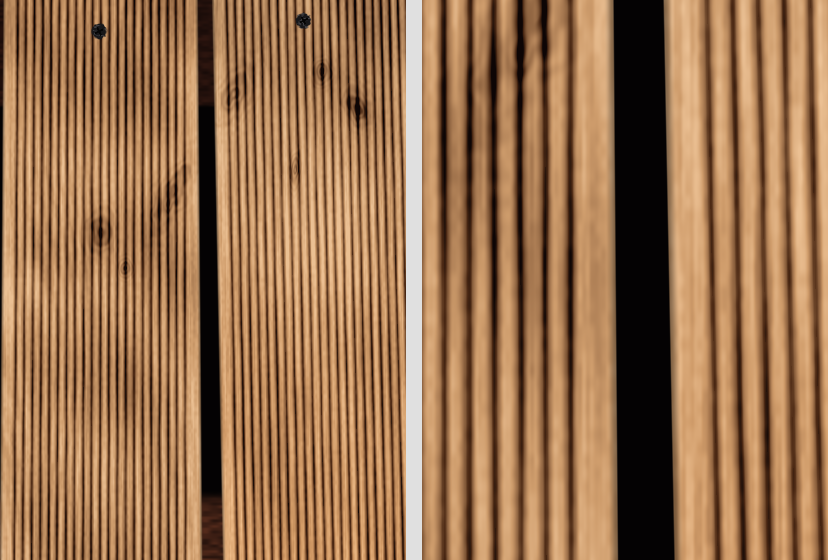
Left, the full canvas; right, a detail of the centre.
Write a WebGL 1 fragment shader that draws this texture.

```glsl
precision highp float;
// Two grooved wooden decking boards with a dark gap, knots and screws.
uniform vec2 u_resolution;

// Lengths are fractions of the canvas height; vec2 edges hold (bottom, top).
const vec2 LEFT_START = vec2(0.0, 0.0065);
const vec2 LEFT_END = vec2(0.361, 0.353);
const vec2 RIGHT_START = vec2(0.3985, 0.379);
const vec2 LEFT_PITCH = vec2(0.0153, 0.01485);
const vec2 RIGHT_PITCH = vec2(0.0156, 0.0153);
const float GROOVES = 20.0;        // rib intervals on the left board
const float EDGE_RIB = 0.0255;     // width of the flat outer rib
const float GROOVE_WIDTH = 0.0011; // half width of the dark groove floor
const float SCREW_RADIUS = 0.0135;
const float JOIST_TOP = 0.811;
const float JOIST_BOTTOM = 0.125;

const vec3 BLACK = vec3(0.05, 0.02, 0.02);
const vec3 UMBER = vec3(0.29, 0.16, 0.08);
const vec3 BROWN = vec3(0.49, 0.34, 0.22);
const vec3 TAN = vec3(0.65, 0.48, 0.33);
const vec3 SAND = vec3(0.80, 0.62, 0.44);
const vec3 CREAM = vec3(0.91, 0.76, 0.60);

float hash(vec2 p) {
  vec3 q = fract(vec3(p.xyx) * 0.1031);
  q += dot(q, q.yzx + 33.33);
  return fract((q.x + q.y) * q.z);
}

float noise(vec2 p) {
  vec2 i = floor(p), f = fract(p);
  f = f * f * (3.0 - 2.0 * f);
  return mix(mix(hash(i), hash(i + vec2(1.0, 0.0)), f.x),
             mix(hash(i + vec2(0.0, 1.0)), hash(i + 1.0), f.x), f.y);
}

// Wood colour from shadow (0) to highlight (1).
vec3 woodRamp(float tone) {
  float t = clamp(tone, 0.0, 1.0) * 5.0;
  vec3 c = mix(BLACK, UMBER, clamp(t, 0.0, 1.0));
  c = mix(c, BROWN, clamp(t - 1.0, 0.0, 1.0));
  c = mix(c, TAN, clamp(t - 2.0, 0.0, 1.0));
  c = mix(c, SAND, clamp(t - 3.0, 0.0, 1.0));
  return mix(c, CREAM, clamp(t - 4.0, 0.0, 1.0));
}

// Darkening of a knot: soft core plus fading growth rings.
float knot(vec2 p, vec2 centre, vec2 radius, float lean, float core) {
  vec2 q = p - centre;
  q.x -= lean * q.y;
  float d = length(q / radius) + 0.35 * (noise(p * vec2(110.0, 60.0)) - 0.5);
  float rings = 0.5 + 0.5 * sin(d * 15.0);
  return core * exp(-2.5 * d * d) + 0.16 * rings * exp(-d * d);
}

float glow(vec2 p, vec2 centre, vec2 radius) {
  vec2 q = (p - centre) / radius;
  return exp(-dot(q, q));
}

// Rounded rib tone; u counts grooves from the first one.
float ribTone(float u, float pitch, float count, float px) {
  float rib = clamp(floor(u), -1.0, count);
  float t = u - rib;
  if (rib < 0.0) t = max(t, 0.5);
  if (rib > count - 0.5) t = min(t, 0.5);
  float rounded = smoothstep(-0.03, 0.38, t) * (1.0 - smoothstep(0.56, 1.04, t));
  float d = abs(u - clamp(floor(u + 0.5), 0.0, count)) * pitch;
  float groove = 1.0 - smoothstep(GROOVE_WIDTH - 0.5 * px, GROOVE_WIDTH + 0.0008 + 0.5 * px, d);
  return 0.25 + 0.56 * rounded - 0.12 * groove + 0.09 * (hash(vec2(rib, count)) - 0.5);
}

vec3 drawScrew(vec3 base, vec2 p, vec2 centre, float px) {
  vec2 q = p - centre;
  float d = length(q) + 0.003 * (noise(p * 260.0) - 0.5);
  vec2 a = abs(vec2(q.x + 0.5 * q.y, q.y - 0.5 * q.x));
  float slot = 1.0 - smoothstep(0.001, 0.001 + px, min(a.x, a.y));
  slot *= 1.0 - step(0.6 * SCREW_RADIUS, d);
  float glint = smoothstep(0.45, 0.9, noise(p * 330.0));
  vec3 metal = mix(vec3(0.09, 0.09, 0.10), vec3(0.38, 0.38, 0.40), 0.6 * glint);
  metal = mix(metal, vec3(0.02), slot);
  return mix(base, metal, 1.0 - smoothstep(SCREW_RADIUS - px, SCREW_RADIUS + px, d));
}

void main() {
  vec2 p = gl_FragCoord.xy / u_resolution.y;
  float px = 1.0 / u_resolution.y;

  // Slightly slanted board edges and grooves.
  float leftStart = mix(LEFT_START.x, LEFT_START.y, p.y);
  float leftEnd = mix(LEFT_END.x, LEFT_END.y, p.y);
  float rightStart = mix(RIGHT_START.x, RIGHT_START.y, p.y);
  bool onRight = p.x > 0.5 * (leftEnd + rightStart);
  float start = onRight ? rightStart : leftStart;
  vec2 pitches = onRight ? RIGHT_PITCH : LEFT_PITCH;
  float pitch = mix(pitches.x, pitches.y, p.y);
  float wobble = 0.0009 * (noise(vec2(p.x * 60.0, p.y * 9.0)) - 0.5);
  float u = (p.x - start - EDGE_RIB + wobble) / pitch;
  float tone = ribTone(u, pitch, onRight ? 40.0 : GROOVES, px);

  // Long grain, curved growth lines, weathering and soft light.
  float bend = noise(p * vec2(9.0, 2.5));
  tone += 0.15 * (noise(vec2(p.x * 420.0, p.y * 14.0)) - 0.5);
  tone += 0.08 * (noise(p * vec2(280.0, 130.0)) - 0.5);
  tone += 0.035 * sin(p.x * 330.0 + bend * 26.0 + p.y * 9.0);
  tone += 0.20 * (noise(p * vec2(11.0, 6.0) + vec2(p.y * 5.0, 3.0)) - 0.5);
  tone += 0.13 * glow(p, vec2(0.56, 0.61), vec2(0.12, 0.14));
  tone += 0.10 * glow(p, vec2(0.25, 0.70), vec2(0.13, 0.07));
  tone += 0.08 * glow(p, vec2(0.05, 0.35), vec2(0.10, 0.25));
  tone -= 0.10 * glow(p, vec2(0.10, 0.55), vec2(0.16, 0.05));
  tone -= 0.07 * smoothstep(0.72, 0.95, p.y);

  // Knots on both boards.
  float stain = knot(p, vec2(0.180, 0.586), vec2(0.028, 0.042), 0.0, 0.30);
  stain += knot(p, vec2(0.224, 0.521), vec2(0.014, 0.018), 0.0, 0.22);
  stain += knot(p, vec2(0.310, 0.655), vec2(0.030, 0.072), 0.45, 0.24);
  stain += knot(p, vec2(0.417, 0.831), vec2(0.034, 0.060), 0.40, 0.16);
  stain += knot(p, vec2(0.575, 0.872), vec2(0.017, 0.022), 0.0, 0.28);
  stain += knot(p, vec2(0.638, 0.807), vec2(0.026, 0.036), -0.3, 0.42);
  stain += knot(p, vec2(0.527, 0.694), vec2(0.010, 0.034), 0.1, 0.22);
  vec3 colour = woodRamp(tone - stain);
  colour *= mix(vec3(1.0), vec3(1.04, 0.97, 0.88), onRight ? 0.8 * (1.0 - p.y) : 0.3);

  // Bevelled board sides and the gap with its joists.
  float inside = onRight ? p.x - rightStart : min(p.x - leftStart, leftEnd - p.x);
  colour *= mix(0.62, 1.0, smoothstep(0.0, 0.006, inside));
  float topJoist = smoothstep(JOIST_TOP - 0.004, JOIST_TOP + 0.004, p.y);
  float lowJoist = 1.0 - smoothstep(JOIST_BOTTOM - 0.03, JOIST_BOTTOM, p.y);
  float fibre = 0.6 + 0.8 * noise(p * vec2(60.0, 200.0));
  vec3 gap = vec3(0.015, 0.008, 0.01);
  gap += fibre * (topJoist * vec3(0.12, 0.055, 0.035) + lowJoist * vec3(0.23, 0.115, 0.07));
  colour = mix(gap, colour, smoothstep(-px, px, inside));

  colour = drawScrew(colour, p, vec2(0.177, 0.944), px);
  colour = drawScrew(colour, p, vec2(0.542, 0.963), px);
  gl_FragColor = vec4(clamp(colour, 0.0, 1.0), 1.0);
}
```
